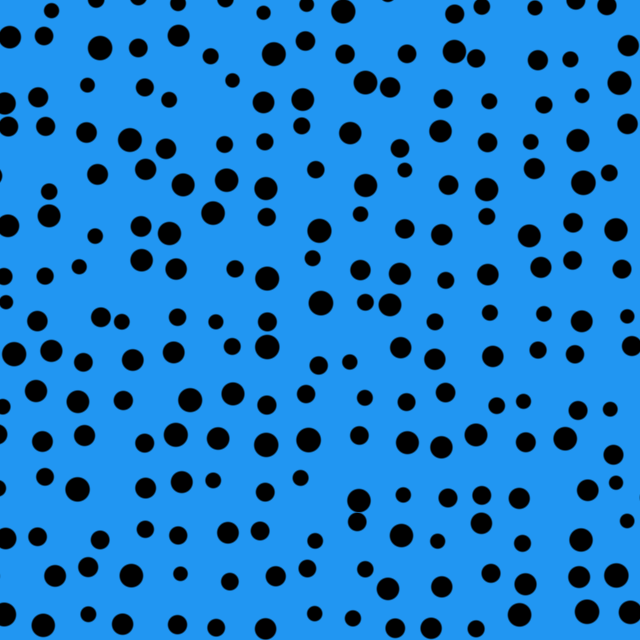
A WebGL 1 fragment shader for this pattern:

```glsl
precision highp float;
// Black dots of varied size scattered over flat blue.
// Each cell of a square grid holds one dot with a hashed offset and radius;
// the nearest dot edge is found among the 3 x 3 surrounding cells.

uniform vec2 u_resolution;

const vec3 BLUE = vec3(0.13, 0.59, 0.95);
const vec3 BLACK = vec3(0.0);

const float CELLS = 14.5;                    // cells across the canvas
const vec2 GRID_SHIFT = vec2(0.46, 0.09);    // grid offset, in cells
const float JITTER = 0.29;                   // largest offset from a cell centre
const vec2 RADIUS_RANGE = vec2(0.16, 0.28);  // in cells
const float EDGE_WIDTH = 0.0036;             // soft rim, in canvas units

// Three independent random values in 0..1 for a cell.
vec3 hash3(vec2 cell) {
    vec3 p = fract(cell.xyx * vec3(0.1031, 0.1030, 0.0973));
    p += dot(p, p.yxz + 33.33);
    return fract((p.xxy + p.yzz) * p.zyx);
}

float circleDistance(vec2 p, vec2 centre, float radius) {
    return length(p - centre) - radius;
}

// Signed distance, in cells, to the nearest scattered dot.
float dotsDistance(vec2 p, float jitter, vec2 radiusRange) {
    vec2 home = floor(p);
    float nearest = 10.0;
    for (int y = -1; y <= 1; y++) {
        for (int x = -1; x <= 1; x++) {
            vec2 cell = home + vec2(float(x), float(y));
            vec3 random = hash3(cell + 17.0);
            vec2 centre = cell + 0.5 + jitter * (2.0 * random.xy - 1.0);
            float radius = mix(radiusRange.x, radiusRange.y, random.z);
            nearest = min(nearest, circleDistance(p, centre, radius));
        }
    }
    return nearest;
}

void main() {
    vec2 uv = gl_FragCoord.xy / min(u_resolution.x, u_resolution.y);
    float d = dotsDistance(uv * CELLS + GRID_SHIFT, JITTER, RADIUS_RANGE) / CELLS;
    float background = smoothstep(-0.5 * EDGE_WIDTH, 0.5 * EDGE_WIDTH, d);
    gl_FragColor = vec4(mix(BLACK, BLUE, background), 1.0);
}
```
